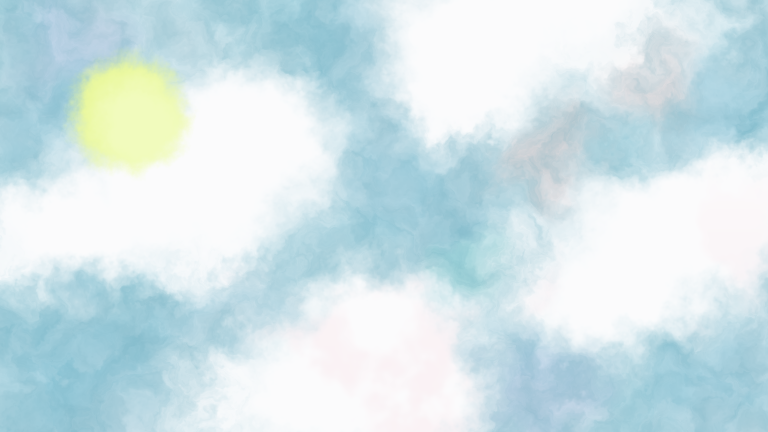
Write a Shadertoy shader that draws this background.

```glsl
// Watercolour sky: soft white clouds and a pale yellow sun over mottled blue.
// Clouds are unions of ellipses whose coordinates are warped by layered noise;
// wide colour washes tint the sky. Lengths are in units of canvas height.
#define EDGE_WARP 0.075
#define CLOUD_SOFTNESS 0.38
#define HAZE_AMOUNT 0.42
#define MOTTLE 0.20
#define DAB_STRENGTH 0.036
#define SUN_CENTER vec2(0.298, 0.735)
#define SUN_RADIUS 0.126
#define SKY_COLOR vec3(0.680, 0.825, 0.868)
#define CLOUD_COLOR vec3(0.984, 0.986, 0.990)
#define BLUSH_COLOR vec3(0.980, 0.940, 0.952)
#define SUN_CORE vec3(0.945, 0.985, 0.740)
#define SUN_RIM vec3(0.915, 0.972, 0.610)

// Ellipses: center, radii
const vec4 CLOUDS[12] = vec4[12](
    vec4(0.57, 0.675, 0.19, 0.165), vec4(0.43, 0.55, 0.23, 0.15),
    vec4(0.20, 0.47, 0.18, 0.11),   vec4(1.11, 0.91, 0.20, 0.17),
    vec4(1.30, 1.01, 0.16, 0.09),   vec4(1.06, 0.78, 0.11, 0.07),
    vec4(1.56, 0.45, 0.21, 0.14),   vec4(1.44, 0.32, 0.19, 0.12),
    vec4(1.67, 0.51, 0.14, 0.12),   vec4(0.86, 0.23, 0.18, 0.12),
    vec4(0.77, 0.08, 0.24, 0.15),   vec4(0.98, 0.10, 0.12, 0.17));

// Washes: center, radius, palette entry
const vec4 WASHES[12] = vec4[12](
    vec4(0.16, 0.89, 0.17, 1.0), vec4(0.08, 0.72, 0.15, 0.0),
    vec4(0.80, 0.86, 0.16, 0.0), vec4(0.95, 0.60, 0.24, 0.0),
    vec4(0.52, 0.30, 0.20, 0.0), vec4(0.20, 0.12, 0.26, 0.0),
    vec4(1.25, 0.11, 0.16, 1.0), vec4(1.64, 0.13, 0.22, 0.0),
    vec4(1.67, 0.74, 0.18, 0.0), vec4(1.28, 0.64, 0.14, 2.0),
    vec4(1.50, 0.83, 0.14, 2.0), vec4(1.08, 0.38, 0.10, 3.0));

// Deep blue, periwinkle, rose, aqua
const vec3 PALETTE[4] = vec3[4](
    vec3(0.585, 0.775, 0.837), vec3(0.660, 0.775, 0.862),
    vec3(0.850, 0.815, 0.822), vec3(0.640, 0.845, 0.855));

// Pale veils: center, radius
const vec3 VEILS[8] = vec3[8](
    vec3(1.36, 0.91, 0.18), vec3(1.55, 0.97, 0.19), vec3(0.00, 0.42, 0.16),
    vec3(0.48, 0.43, 0.16), vec3(1.20, 0.38, 0.14), vec3(1.04, 0.73, 0.14),
    vec3(0.50, 0.08, 0.17), vec3(1.77, 0.56, 0.14));

float hash(vec2 cell) {
    uvec2 q = uvec2(ivec2(cell)) * uvec2(1597u, 3571u);
    uint n = (q.x ^ q.y) * 27183u;
    n = (n ^ (n >> 15)) * 31415u;
    n ^= n >> 13;
    return float(n & 65535u) / 65535.0;
}

float valueNoise(vec2 p) {
    vec2 cell = floor(p), f = fract(p), step1 = vec2(1.0, 0.0);
    f = f * f * (3.0 - 2.0 * f);
    return mix(mix(hash(cell), hash(cell + step1), f.x),
               mix(hash(cell + step1.yx), hash(cell + 1.0), f.x), f.y);
}

// Layered noise, 0..1
float fbm(vec2 p) {
    float sum = 0.0, weight = 0.5, total = 0.0;
    for (int i = 0; i < 5; i++) {
        sum += weight * valueNoise(p);
        total += weight;
        p = mat2(1.6, 1.2, -1.2, 1.6) * p + 17.3;
        weight *= 0.6;
    }
    return sum / total;
}

// Soft union of all cloud ellipses
float cloudCover(vec2 p, float scale, float softness) {
    float clear = 1.0;
    for (int i = 0; i < 12; i++) {
        float d = length((p - CLOUDS[i].xy) / CLOUDS[i].zw) / scale;
        clear *= smoothstep(1.0 - softness, 1.0 + softness, d);
    }
    return 1.0 - clear;
}

void mainImage(out vec4 fragColor, in vec2 fragCoord) {
    vec2 p = fragCoord / iResolution.y;
    vec2 warp = vec2(fbm(p * 11.0 + 40.0), fbm(p * 11.0 + 75.0)) - 0.5;
    vec2 painted = p + 2.0 * EDGE_WARP * warp;
    float broad = fbm(p * 4.0 + 11.0);
    float fine = fbm(p * 16.0 + 2.0 * warp + 60.0);
    // Overlapping brush dabs with torn borders
    float dabs = smoothstep(0.42, 0.56, fbm(painted * 6.0 + 23.0))
               + smoothstep(0.42, 0.58, fbm(painted * 11.0 + 91.0)) - 1.0;

    // Sky, colour washes and mottling
    vec3 color = SKY_COLOR;
    for (int i = 0; i < 12; i++) {
        float d = length(painted - WASHES[i].xy) / WASHES[i].z;
        float amount = smoothstep(1.25, 0.2, d) * (0.35 + 0.75 * fine);
        color = mix(color, PALETTE[int(WASHES[i].w)], amount);
    }
    color += MOTTLE * (broad - 0.5) * vec3(0.9, 0.3, 0.2);
    color += MOTTLE * (fine - 0.5) * vec3(1.1, 0.7, 0.6);
    color += DAB_STRENGTH * dabs * vec3(1.0, 0.5, 0.4);

    // Veils and haze, then the clouds with a faint blush
    float haze = HAZE_AMOUNT * cloudCover(painted, 1.35, 0.42);
    for (int i = 0; i < 8; i++)
        haze += 0.5 * smoothstep(1.25, 0.2, length(painted - VEILS[i].xy) / VEILS[i].z);
    haze *= 0.4 + 1.2 * fine + 0.12 * dabs;
    color = mix(color, CLOUD_COLOR, clamp(haze, 0.0, 0.9));
    float blush = smoothstep(0.48, 0.66, broad) * smoothstep(0.85, 0.1, p.y);
    vec3 cloud = mix(CLOUD_COLOR, BLUSH_COLOR, 0.8 * blush);
    color = mix(color, cloud, cloudCover(painted, 1.03, CLOUD_SOFTNESS));

    // Sun with a feathered rim, paler toward its lower right
    vec2 fray = vec2(fbm(p * 28.0 + 5.0), fbm(p * 28.0 + 33.0)) - 0.5;
    vec2 toSun = p + 0.7 * EDGE_WARP * fray - SUN_CENTER;
    float sun = smoothstep(1.26, 0.76, length(toSun) / SUN_RADIUS);
    float rim = smoothstep(0.45, 1.2, length(toSun - vec2(0.025, -0.025)) / SUN_RADIUS);
    fragColor = vec4(clamp(mix(color, mix(SUN_CORE, SUN_RIM, rim), sun), 0.0, 1.0), 1.0);
}
```
